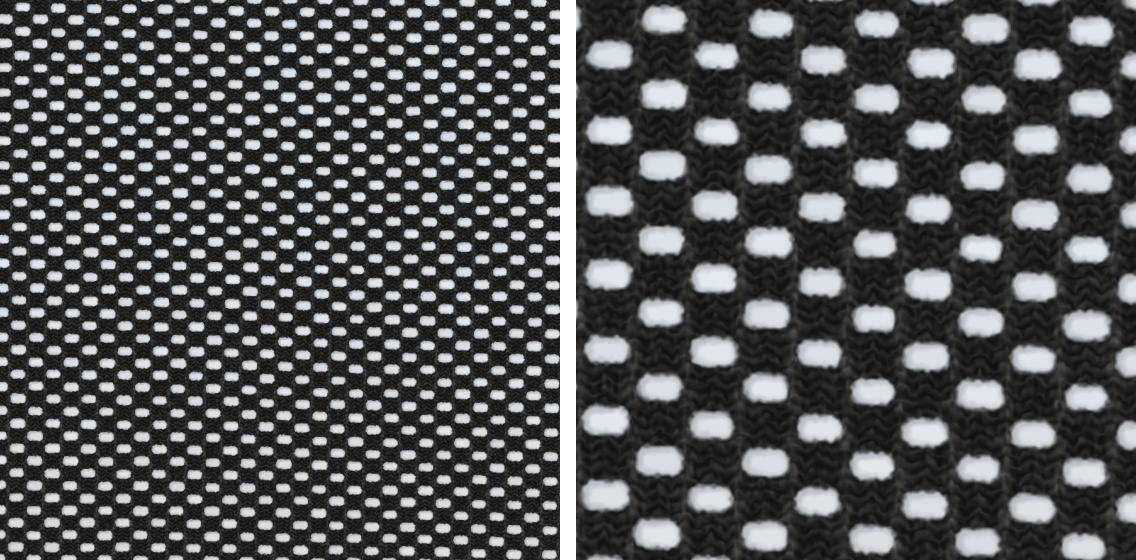
Left: the whole. Right: its middle third, enlarged.
Reproduce this texture procedurally as a Shadertoy shader.

```glsl
// Black knitted mesh with staggered rounded openings over a pale backing.

float hash(vec2 p) {
    p = fract(p * vec2(0.1031, 0.1130));
    p += dot(p, p.yx + 33.33);
    return fract((p.x + p.y) * p.x * 17.0);
}

float noise(vec2 p) {
    vec2 i = floor(p), f = fract(p);
    f = f * f * (3.0 - 2.0 * f);
    return mix(mix(hash(i), hash(i + vec2(1, 0)), f.x),
               mix(hash(i + vec2(0, 1)), hash(i + vec2(1, 1)), f.x), f.y);
}

float roundedBox(vec2 p, vec2 halfSize, float radius) {
    vec2 q = abs(p) - halfSize + radius;
    return length(max(q, 0.0)) + min(max(q.x, q.y), 0.0) - radius;
}

void mainImage(out vec4 fragColor, in vec2 fragCoord) {
    vec2 uv = fragCoord / iResolution.y;
    vec2 repeats = vec2(15.74, 22.81);

    // Slightly skewed lattice, measured downwards from a central opening
    vec2 p = vec2(uv.x, 1.0 - uv.y) - vec2(0.5113, 0.479);
    vec2 lattice = repeats * vec2(p.x + 0.013 * p.y, p.y - 0.015 * p.x);
    lattice.y += 0.12 * (noise(uv * 3.0 + 40.0) - 0.5);

    // Every other column is shifted by half a repeat
    float column = round(lattice.x * 2.0);
    float shifted = lattice.y - 0.5 * mod(column, 2.0);
    vec2 id = vec2(column, round(shifted)) + 60.0;
    vec2 cell = vec2(lattice.x - 0.5 * column, shifted - round(shifted));

    // Openings vary a little in place, size and outline
    vec2 jitter = vec2(hash(id), hash(id + 171.0)) - 0.5;
    vec2 local = cell / repeats - jitter * vec2(0.0012, 0.0018);
    vec2 halfSize = vec2(0.0132, 0.0081) + 0.0013 * (hash(id + 83.0) - 0.5);
    float edge = roundedBox(local, halfSize, 0.0072);
    edge += 0.0018 * (noise(uv * 330.0) - 0.5);
    float soft = max(0.0019, 0.8 / iResolution.y);
    float opening = 1.0 - smoothstep(-soft, soft, edge);

    // Chevron stitches roughened by fibre grain
    float grain = noise(uv * 300.0);
    float fibre = noise(uv * vec2(420.0, 190.0) + 90.0);
    float chevron = abs(fract(cell.x * 4.0) - 0.5);
    float stitch = 0.5 + 0.5 * sin(6.2832 * (6.0 * cell.y + 1.4 * chevron + 0.5 * grain));
    float shade = 0.065 + 0.075 * stitch * (0.4 + grain) + 0.06 * fibre * fibre;

    // Paler broken strands run between the columns
    float sway = 0.025 * sin(6.2832 * lattice.y * 2.0);
    float strand = exp(-pow((abs(cell.x) - 0.25 + sway) / 0.045, 2.0));
    shade += 0.11 * strand * (0.35 + 0.65 * fibre);
    shade += 0.035 * exp(-abs(edge) / 0.002);
    vec3 fabric = shade * vec3(1.01, 1.0, 0.99);

    // Backing is shaded near the upper left rim and warms towards the bottom
    float light = smoothstep(-0.0005, -0.0055, edge + 0.12 * (local.x + local.y) * -1.0);
    light *= 0.82 + 0.3 * hash(id + 29.0);
    vec3 backing = mix(vec3(0.74, 0.76, 0.78), vec3(0.88, 0.90, 0.91), light);
    backing *= mix(vec3(0.985, 0.965, 0.955), vec3(1.0, 1.0, 1.01), smoothstep(0.0, 0.6, uv.y));

    fragColor = vec4(mix(fabric, backing, opening), 1.0);
}
```
